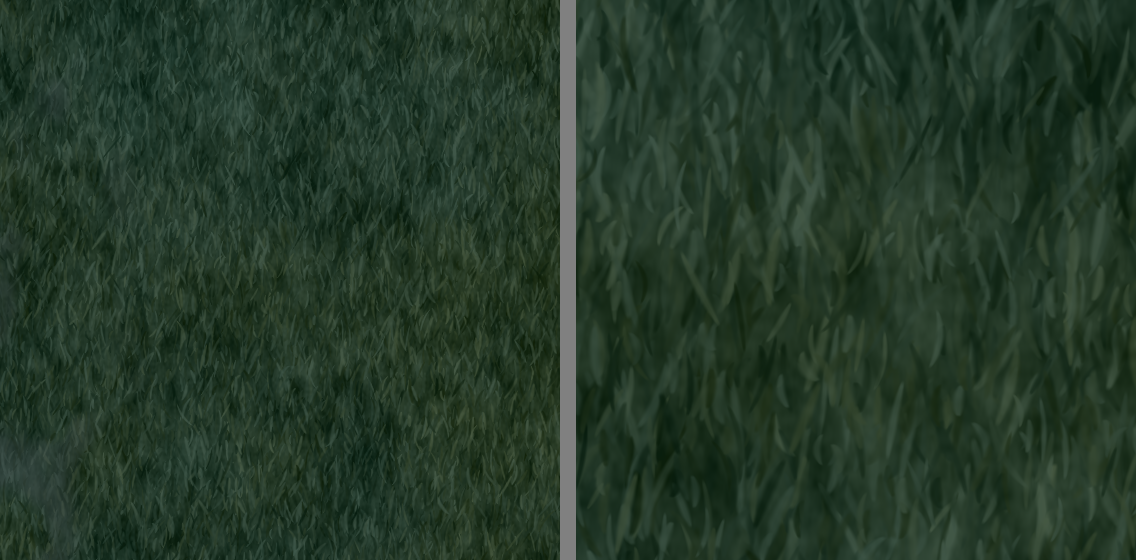
Left: the whole. Right: its middle third, enlarged.
Write a WebGL 2 fragment shader that draws this texture.

```glsl
#version 300 es
precision highp float;
// Dim lawn seen from above: overlapping soft grass blades with drifting tints.

uniform vec2 u_resolution;
out vec4 outColor;

const int LAYERS = 7;
const vec2 CELL = vec2(0.022, 0.040);
const vec3 SHADOW = vec3(0.047, 0.130, 0.072);
const vec3 LIT = vec3(0.203, 0.290, 0.232);
const vec3 WARM = vec3(0.026, 0.008, -0.030);
const vec3 COOL = vec3(-0.012, 0.008, 0.020);
const vec3 HAZE = vec3(0.235, 0.285, 0.285);

vec3 hash3(vec2 p) {
    vec3 q = fract(p.xyx * vec3(0.1031, 0.1030, 0.0973));
    q += dot(q, q.yxz + 33.33);
    return fract((q.xxy + q.yzz) * q.zyx);
}

float valueNoise(vec2 p) {
    vec2 cell = floor(p);
    vec2 f = fract(p);
    f = f * f * (3.0 - 2.0 * f);
    float low = mix(hash3(cell).x, hash3(cell + vec2(1.0, 0.0)).x, f.x);
    float high = mix(hash3(cell + vec2(0.0, 1.0)).x, hash3(cell + 1.0).x, f.x);
    return mix(low, high, f.y);
}

float fbm(vec2 p) {
    float sum = 0.0;
    float weight = 0.5;
    for (int i = 0; i < 4; i++) {
        sum += weight * valueNoise(p);
        p = p * 2.03 + 17.3;
        weight *= 0.5;
    }
    return sum / 0.9375;
}

// Coverage of one curved blade, tapered towards both ends.
float bladeMask(vec2 p, float angle, float halfLength, float halfWidth, float bend) {
    float c = cos(angle);
    float s = sin(angle);
    p = vec2(c * p.x + s * p.y, c * p.y - s * p.x);
    float along = p.y / halfLength;
    float across = abs(p.x - bend * (along * along - 0.3));
    float taper = max(1.0 - along * along, 0.0);
    float width = halfWidth * (0.3 + 0.7 * taper);
    return (1.0 - smoothstep(0.15 * width, width, across)) * smoothstep(0.0, 0.35, taper);
}

// Paints one scattered layer of blades over turf = (tone, warmth).
vec2 paintBlades(vec2 turf, vec2 uv, float layer) {
    vec2 grid = uv / CELL + layer * vec2(0.37, 0.61);
    vec2 home = floor(grid);
    for (int j = -1; j <= 1; j++) {
        for (int i = -1; i <= 1; i++) {
            vec2 id = home + vec2(i, j);
            vec3 place = hash3(id + layer * 71.7 + 11.0);
            vec3 shape = hash3(id + layer * 39.1 + 205.0);
            vec3 shade = hash3(id + layer * 53.3 + 417.0);
            vec2 offset = (grid - id - place.xy) * CELL;
            float angle = (place.z + shade.z - 1.0) * 0.70 - 0.06;
            float halfLength = mix(0.009, 0.027, shape.x);
            float halfWidth = mix(0.0026, 0.0056, shape.y);
            float bend = (shape.z - 0.5) * 0.009;
            float mask = bladeMask(offset, angle, halfLength, halfWidth, bend);
            vec2 blade = vec2(mix(-0.10, 1.18, shade.x), shade.y * shade.y * 1.8 - 0.5);
            turf = mix(turf, blade, mask * 0.72);
        }
    }
    return turf;
}

void main() {
    vec2 uv = gl_FragCoord.xy / u_resolution.y;

    // Undergrowth, then blades from back to front.
    float streaks = fbm(uv * vec2(75.0, 30.0) + 5.0);
    vec2 turf = vec2(0.38 + 0.8 * (streaks - 0.5), 0.0);
    for (int layer = 0; layer < LAYERS; layer++) {
        turf = paintBlades(turf, uv, float(layer));
    }

    // Shaded hollows, broad light changes and fine grain.
    float clumps = fbm(uv * vec2(36.0, 26.0) + 40.0);
    float broad = fbm(uv * 5.0 + 8.0);
    float grain = valueNoise(uv * vec2(250.0, 180.0));
    float tone = 0.06 + turf.x + 0.85 * (clumps - 0.5) + 0.60 * (broad - 0.5);
    tone += 0.22 * (grain - 0.5);
    tone = clamp(tone, -0.10, 1.30);

    // Tints: yellower to the right, bluer towards the upper middle.
    float drift = fbm(uv * 6.0 + 91.0) - 0.5;
    float warmth = 0.12 + 0.55 * turf.y + 1.5 * drift + 0.35 * smoothstep(0.55, 1.0, uv.x);
    warmth -= 0.50 * smoothstep(0.45, 0.9, uv.y) * (1.0 - smoothstep(0.2, 0.5, abs(uv.x - 0.5)));
    vec3 color = mix(SHADOW, LIT, tone);
    color += WARM * clamp(warmth, 0.0, 1.0) + COOL * clamp(-warmth, 0.0, 1.0);

    // Pale grey wisps along the left side.
    float wisps = smoothstep(0.50, 0.75, fbm(uv * vec2(9.0, 6.0) + 63.0));
    color = mix(color, HAZE, 0.5 * wisps * (1.0 - smoothstep(0.05, 0.32, uv.x)));

    outColor = vec4(clamp(color, 0.0, 1.0), 1.0);
}
```
